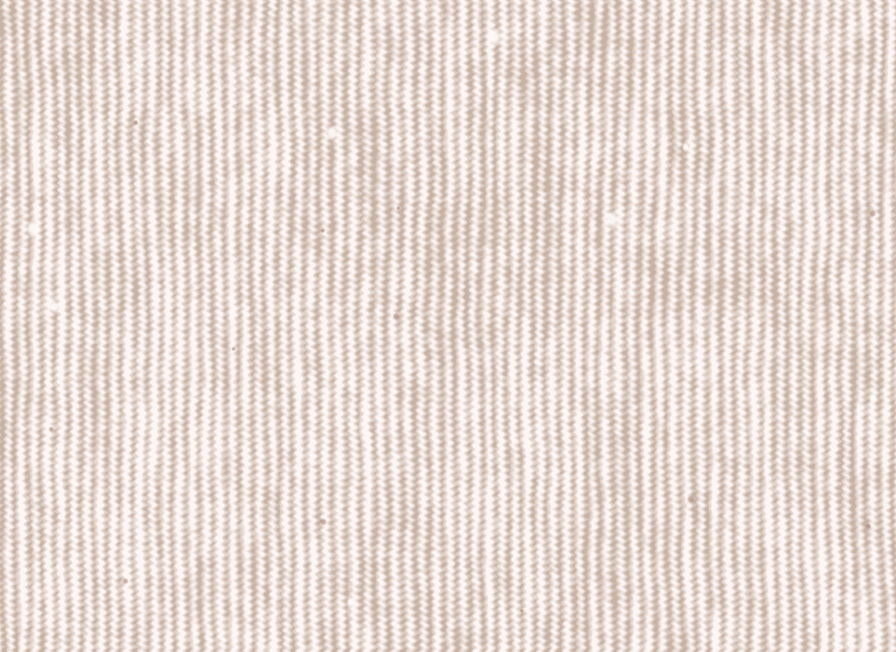
This texture is drawn by a Shadertoy shader. Its source:

```glsl
// Cream ribbed cotton cloth: narrow vertical cords of slanted stitches with tan grooves.
const float RIBS = 67.0;            // cords across the canvas
const float STITCHES = 92.0;        // stitches down the canvas
const float SWAY = 0.55;            // slow sideways drift, in cords
const float ZIGZAG = 0.07;          // edge wobble per stitch, in cords
const float SLANT = 0.55;           // stitch rise across a cord, in stitches
const float STITCH_DEPTH = 0.10;
const float FUZZ = 0.30;
const float UNEVENNESS = 0.16;      // thick and thin cords
const float FLECK_CELLS = 7.0;      // fleck grid cells per canvas height
const vec3 GROOVE = vec3(0.78, 0.70, 0.645);
const vec3 FLANK = vec3(0.89, 0.835, 0.80);
const vec3 CREST = vec3(0.99, 0.965, 0.96);
const vec3 SEED = vec3(0.66, 0.51, 0.45);
const vec3 NEP = vec3(1.0, 0.985, 0.98);
const float TAU = 6.2831853;

float hash(vec2 p) {
    return fract(sin(dot(p, vec2(127.1, 311.7))) * 43758.5453);
}

float noise(vec2 p) {
    vec2 i = floor(p), f = fract(p);
    f = f * f * (3.0 - 2.0 * f);
    return mix(mix(hash(i), hash(i + vec2(1, 0)), f.x),
               mix(hash(i + vec2(0, 1)), hash(i + vec2(1, 1)), f.x), f.y);
}

// Brightness of the weave, 0 in the grooves to 1 on the crests.
float weave(vec2 uv) {
    float drift = SWAY * (noise(uv * vec2(6.0, 4.0)) - 0.5)
                + 0.22 * (noise(uv * vec2(30.0, 14.0) + 9.0) - 0.5);
    float x = uv.x * RIBS + drift;
    float row = uv.y * STITCHES;
    x += ZIGZAG * sin(TAU * (row + 0.3 * noise(vec2(x * 0.5, row * 0.2))));

    float rib = floor(x);
    float across = fract(x) - 0.5;
    float swell = noise(vec2(rib * 3.7, uv.y * 9.0)) - 0.5;
    float phase = row + SLANT * across + 0.5 * hash(vec2(rib, 4.0));

    // Rounded cord, lit a little from the left
    float cord = 0.54 + 0.38 * cos(TAU * across) - 0.06 * sin(TAU * across);
    float crest = smoothstep(0.5, 0.1, abs(across));
    float stitch = STITCH_DEPTH * crest * cos(TAU * phase);

    // Small shadowed holes between neighbouring cords
    float gap = smoothstep(0.25, 0.5, abs(across));
    float hole = 0.16 * gap * sin(TAU * row);

    float fuzz = noise(vec2(x * 3.0, row * 1.3)) - 0.5
               + 0.6 * (noise(vec2(x * 1.4, row * 0.5) + 31.0) - 0.5);
    return cord + stitch - hole + FUZZ * fuzz + 2.0 * UNEVENNESS * swell;
}

// Scattered specks: x is dark seed cover, y is pale nep cover.
vec2 flecks(vec2 p) {
    vec2 cell = floor(p * FLECK_CELLS);
    vec2 centre = 0.2 + 0.6 * vec2(hash(cell + 5.0), hash(cell + 17.0));
    vec2 offset = fract(p * FLECK_CELLS) - centre;
    float kind = hash(cell + 41.0);
    float size = mix(0.025, 0.055, hash(cell + 63.0));
    float seed = step(kind, 0.14) * smoothstep(size, 0.3 * size, length(offset));
    float nep = step(0.90, kind) * smoothstep(1.8 * size, 0.5 * size, length(offset * vec2(1.0, 0.75)));
    return vec2(seed, nep);
}

void mainImage(out vec4 fragColor, in vec2 fragCoord) {
    vec2 uv = fragCoord / iResolution.xy;
    vec2 p = fragCoord / iResolution.y;

    // Four samples smooth the fine weave
    float light = 0.0;
    for (int i = 0; i < 4; i++) {
        vec2 jitter = vec2(i % 2, i / 2) * 0.5 - 0.25;
        light += 0.25 * clamp(weave((fragCoord + jitter) / iResolution.xy), 0.0, 1.0);
    }

    // Broad soft patches of tone
    light += 0.12 * (noise(uv * vec2(5.0, 3.0) + 20.0) - 0.5);

    vec3 colour = mix(GROOVE, FLANK, smoothstep(0.0, 0.5, light));
    colour = mix(colour, CREST, smoothstep(0.4, 0.95, light));

    vec2 fleck = flecks(p);
    colour = mix(colour, SEED, 0.6 * fleck.x);
    colour = mix(colour, NEP, 0.9 * fleck.y);
    fragColor = vec4(colour, 1.0);
}
```
